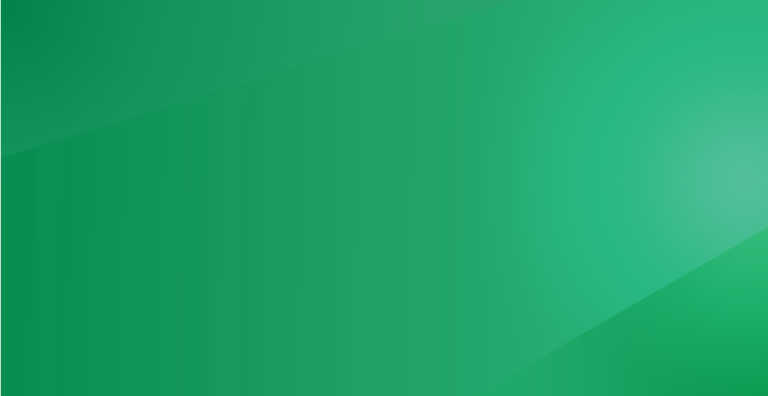
Give the GLSL for this background, as a Shadertoy shader.

```glsl
// Green backdrop: a broad diagonal band with a soft teal glow at the right,
// cut by a dark upper-left panel and a vivid lower-right panel.
// Built from three-stop ramps, line distances and faint hashed streaks.

// Placement, as fractions of the canvas
const vec2 GLOW_CENTER = vec2(0.970, 0.545);
const vec2 UPPER_A = vec2(0.0, 0.601);
const vec2 UPPER_B = vec2(0.671, 1.0);
const vec2 LOWER_A = vec2(0.618, 0.0);
const vec2 LOWER_B = vec2(1.0, 0.427);

// Glow radii, in canvas heights
const float CORE_RADIUS = 0.08;
const float RING_RADIUS = 0.40;
const float FADE_RADIUS = 0.72;

// Streaks and left rim
const float STREAK_COUNT = 38.0;
const float STREAK_LEAN = 0.012;
const float STREAK_STRENGTH = 0.009;
const float RIM_WIDTH = 0.0013;

// Colours
const vec3 BAND_DARK = vec3(0.03, 0.55, 0.31);
const vec3 BAND_MID = vec3(0.125, 0.63, 0.395);
const vec3 BAND_LIGHT = vec3(0.15, 0.67, 0.44);
const vec3 GLOW_CORE = vec3(0.32, 0.75, 0.60);
const vec3 GLOW_RING = vec3(0.16, 0.72, 0.51);
const vec3 UPPER_DARK = vec3(0.00, 0.51, 0.29);
const vec3 UPPER_MID = vec3(0.075, 0.58, 0.36);
const vec3 UPPER_LIGHT = vec3(0.15, 0.645, 0.42);
const vec3 LOWER_BRIGHT = vec3(0.22, 0.74, 0.49);
const vec3 LOWER_MID = vec3(0.11, 0.69, 0.42);
const vec3 LOWER_DARK = vec3(0.05, 0.60, 0.32);
const vec3 LOWER_LEFT = vec3(0.13, 0.66, 0.42);
const vec3 RIM = vec3(0.75, 0.88, 0.81);

float hash(float n) {
    n = fract(n * 0.1031);
    n *= n + 33.33;
    return fract(n * (n + n));
}

// Piecewise linear ramp through three colours at stops s
vec3 ramp(vec3 a, vec3 b, vec3 c, vec3 s, float x) {
    vec3 first = mix(a, b, clamp((x - s.x) / (s.y - s.x), 0.0, 1.0));
    return mix(first, c, clamp((x - s.y) / (s.z - s.y), 0.0, 1.0));
}

// Signed distance to the line a-b, positive on its left
float lineSide(vec2 p, vec2 a, vec2 b) {
    vec2 d = normalize(b - a);
    return dot(p - a, vec2(-d.y, d.x));
}

// Vertical streaks with softened steps between neighbours
float streaks(float x) {
    float cell = floor(x * STREAK_COUNT);
    float blend = smoothstep(0.6, 1.0, fract(x * STREAK_COUNT));
    return mix(hash(cell + 7.0), hash(cell + 8.0), blend) - 0.5;
}

void mainImage(out vec4 fragColor, in vec2 fragCoord) {
    vec2 uv = fragCoord / iResolution.xy;
    vec2 scale = vec2(iResolution.x / iResolution.y, 1.0);
    vec2 p = uv * scale;
    float pixel = 1.0 / iResolution.y;
    float glowDist = length(p - GLOW_CENTER * scale);

    // Main band
    float x = uv.x - STREAK_LEAN * (uv.y - 0.5);
    vec3 color = ramp(BAND_DARK, BAND_MID, BAND_LIGHT, vec3(0.0, 0.48, 0.72), x);
    color += STREAK_STRENGTH * streaks(x) * (1.0 - smoothstep(0.5, 0.75, uv.x));

    // Glow: pale core, teal ring, then a fade into the band
    vec3 glow = mix(GLOW_CORE, GLOW_RING, smoothstep(CORE_RADIUS - 0.1, RING_RADIUS, glowDist));
    color = mix(glow, color, smoothstep(RING_RADIUS - 0.06, FADE_RADIUS, glowDist));

    // Upper-left panel, lighter away from its corner
    float cornerDist = length(p - vec2(0.0, 1.0));
    vec3 upper = ramp(UPPER_DARK, UPPER_MID, UPPER_LIGHT, vec3(0.0, 0.4, 1.1), cornerDist);
    float upperSide = lineSide(p, UPPER_A * scale, UPPER_B * scale);
    color = mix(color, upper, smoothstep(-pixel, pixel, upperSide));

    // Lower-right panel, darker away from the glow
    vec3 lower = ramp(LOWER_BRIGHT, LOWER_MID, LOWER_DARK, vec3(0.10, 0.32, 0.56), glowDist);
    lower = mix(LOWER_LEFT, lower, smoothstep(0.66, 1.0, uv.x));
    float lowerSide = -lineSide(p, LOWER_A * scale, LOWER_B * scale);
    color = mix(color, lower, smoothstep(-pixel, pixel, lowerSide));

    // Pale rim on the left, weighted by its coverage of each pixel
    float rim = clamp(RIM_WIDTH * iResolution.x - fragCoord.x + 0.5, 0.0, 1.0);
    color = mix(color, RIM, rim);

    fragColor = vec4(color, 1.0);
}
```
